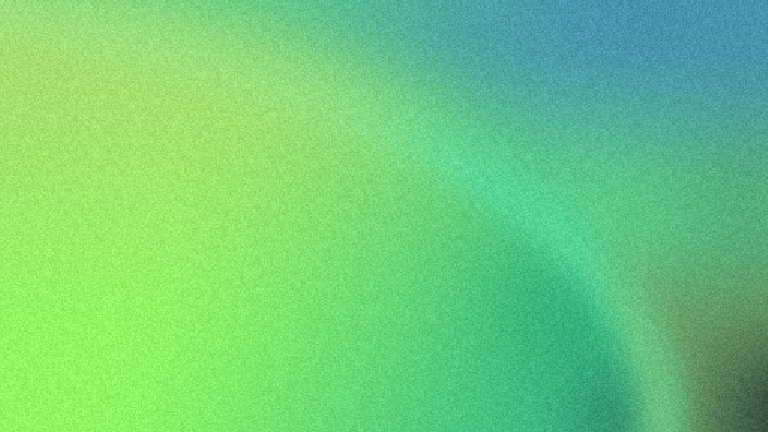
Reproduce this background procedurally as a Shadertoy shader.

```glsl
// A grainy soft gradient: lime and teal below a curved ribbon of light,
// blue, green and dark olive above it. Two colour fields are blended by
// the signed distance to the curve, then a glow and fine grain are added.

float hash(vec2 p) {
    return fract(sin(dot(p, vec2(12.9898, 78.233))) * 43758.5453);
}

// Soft round spot, 1 at its centre
float spot(vec2 p, vec2 centre, float sharpness) {
    vec2 q = p - centre;
    return exp(-sharpness * dot(q, q));
}

// Approximate signed distance to the ribbon, positive at upper right
float ribbonDistance(vec2 p) {
    float y2 = p.y * p.y;
    float curveX = 1.53 - y2 - 0.6 * y2 * y2;
    float slope = 2.0 * p.y + 2.4 * p.y * y2;
    return (p.x - curveX) / sqrt(1.0 + slope * slope);
}

// Lime on the left, turning teal and then dark toward the ribbon's foot
vec3 innerField(vec2 p) {
    vec3 lime = mix(vec3(0.57, 0.97, 0.38), vec3(0.66, 0.87, 0.44), smoothstep(0.1, 0.95, p.y));
    vec3 teal = vec3(0.23, 0.74, 0.53);
    vec3 col = mix(lime, teal, smoothstep(0.1, 1.42, p.x - 0.42 * p.y));
    col = mix(col, vec3(0.17, 0.67, 0.46), 0.6 * spot(p, vec2(1.33, 0.28), 25.0));
    return mix(col, vec3(0.18, 0.50, 0.40), 0.7 * spot(p, vec2(1.46, 0.02), 45.0));
}

// Blue at the top right, green in the middle, dark olive at the bottom
vec3 outerField(vec2 p) {
    vec3 green = mix(vec3(0.36, 0.80, 0.53), vec3(0.33, 0.68, 0.48), smoothstep(1.35, 1.8, p.x));
    vec3 col = mix(vec3(0.42, 0.63, 0.40), green, smoothstep(0.2, 0.5, p.y));
    float blueness = smoothstep(0.4, 1.5, p.x) * smoothstep(0.5, 0.95, p.y);
    col = mix(col, vec3(0.28, 0.58, 0.69), blueness);
    return mix(col, vec3(0.20, 0.28, 0.24), spot(p, vec2(1.85, 0.02), 22.0));
}

void mainImage(out vec4 fragColor, in vec2 fragCoord) {
    vec2 p = fragCoord / iResolution.y;
    float d = ribbonDistance(p);

    // Blend across the ribbon, softer toward the upper left
    float upper = smoothstep(0.4, 0.85, p.y);
    float outside = smoothstep(-0.05, mix(0.10, 0.22, upper), d);
    vec3 col = mix(innerField(p), outerField(p), outside);

    // Glow along the ribbon: pale lime, mint, then sage
    vec3 glow = mix(vec3(0.57, 0.89, 0.53), vec3(0.33, 0.85, 0.62), smoothstep(0.7, 1.2, p.x));
    glow = mix(glow, vec3(0.45, 0.79, 0.51), smoothstep(1.3, 1.52, p.x));
    float strength = mix(0.4, 0.8, smoothstep(0.5, 1.2, p.x));
    col = mix(col, glow, strength * exp(-d * d / mix(0.0045, 0.007, upper)));

    // Fine grain: two hashes averaged on cells sized relative to the canvas
    vec2 cell = floor(p * 288.0);
    float grain = hash(cell) + hash(cell.yx * 1.37 + 19.7) - 1.0;
    col += 0.06 * grain;
    fragColor = vec4(clamp(col, 0.0, 1.0), 1.0);
}
```
